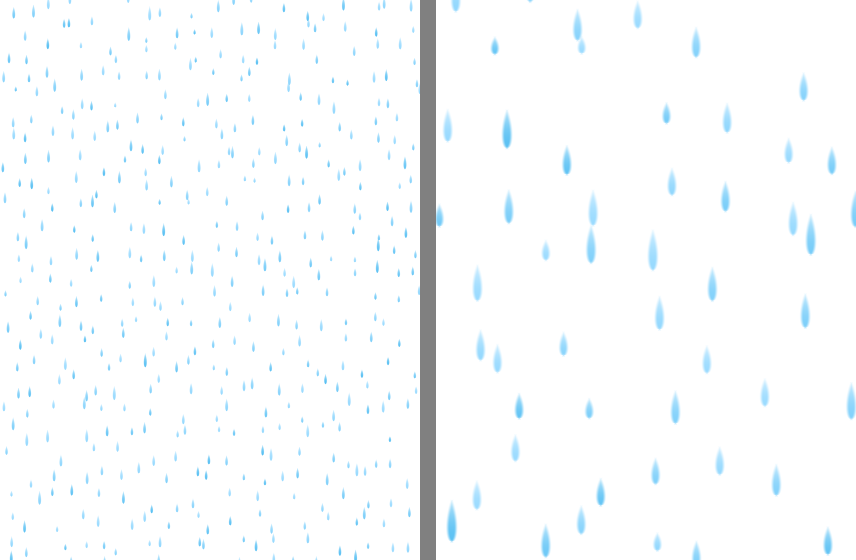
Left: the whole. Right: its middle third, enlarged.
Reproduce this pattern procedurally as a WebGL 1 fragment shader.

```glsl
precision highp float;
// Scattered soft blue raindrops falling straight down on white.

uniform vec2 u_resolution;

// Lengths are fractions of the canvas height.
const float CELL = 1.0 / 25.0;
const float FILL = 0.95;                          // share of cells holding a drop
const float JITTER = 0.88;                        // scatter within a cell
const vec2 LENGTH_RANGE = vec2(0.008, 0.025);
const vec2 HALF_WIDTH_RANGE = vec2(0.0019, 0.0026);
const float EDGE = 0.0013;
const float TIP_OPACITY = 0.4;
const vec3 PAPER = vec3(1.0);
const vec3 PALE_BLUE = vec3(0.61, 0.86, 1.0);
const vec3 DEEP_BLUE = vec3(0.34, 0.75, 0.95);

// Four random values per cell, without sine.
vec4 hash42(vec2 p) {
  vec4 q = fract(p.xyxy * vec4(0.1031, 0.1030, 0.0973, 0.1099));
  q += dot(q, q.wzxy + 33.33);
  return fract((q.xxyz + q.yzzw) * q.zywx);
}

// Coverage of a teardrop: round foot at the origin, pointed tip above.
float dropCoverage(vec2 p, float len, float halfWidth, float soft) {
  float t = clamp(p.y / len, 0.0, 1.0);
  float profile = 2.49 * sqrt(t) * pow(1.0 - t, 0.9);
  float side = abs(p.x) - halfWidth * profile;
  float ends = abs(p.y - 0.5 * len) - 0.5 * len;
  float body = 1.0 - smoothstep(-soft, soft, max(side, ends));
  return body * mix(1.0, TIP_OPACITY, t * t);
}

void main() {
  vec2 p = gl_FragCoord.xy / u_resolution.y;
  vec2 home = floor(p / CELL);
  float soft = max(EDGE, 0.6 / u_resolution.y);
  vec3 color = PAPER;

  // Drops of the neighbouring cells can reach into this one.
  for (int j = -1; j <= 1; j++) {
    for (int i = -1; i <= 1; i++) {
      vec2 cell = home + vec2(float(i), float(j));
      vec4 place = hash42(cell + 17.0);
      vec4 look = hash42(cell + 291.0);

      float size = 0.5 * (look.x + look.y);
      float len = mix(LENGTH_RANGE.x, LENGTH_RANGE.y, size);
      float halfWidth = mix(HALF_WIDTH_RANGE.x, HALF_WIDTH_RANGE.y, size);
      vec2 foot = (cell + 0.5 + JITTER * (place.xy - 0.5)) * CELL;

      float present = step(place.z, FILL);
      float alpha = present * dropCoverage(p - foot, len, halfWidth, soft);
      vec3 tint = mix(PALE_BLUE, DEEP_BLUE, look.z * look.z);
      color = mix(color, tint, alpha);
    }
  }

  gl_FragColor = vec4(color, 1.0);
}
```
